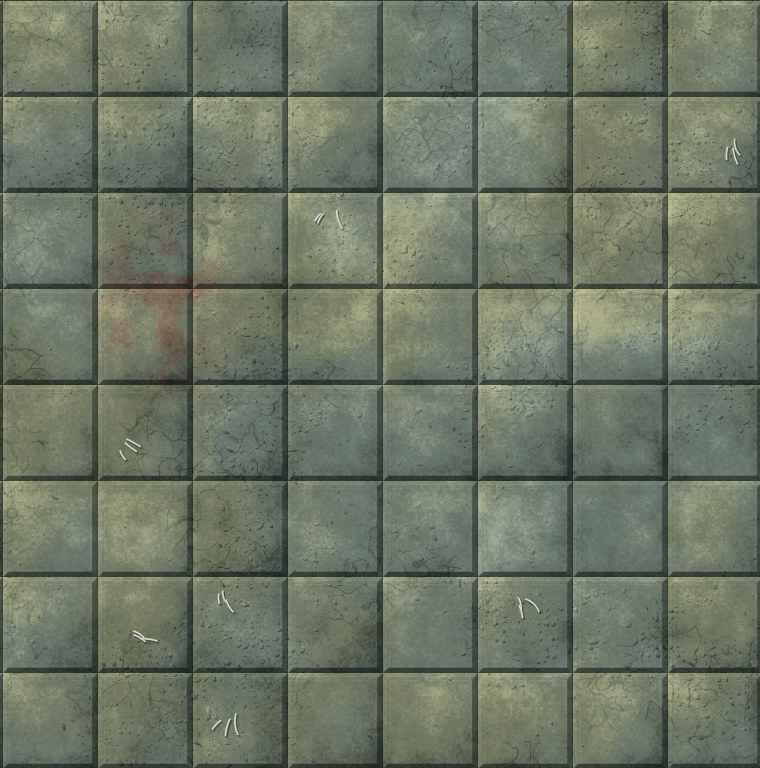
Write a Shadertoy shader that draws this texture.

```glsl
const float TILES = 8.0;
const vec3 SHADE = vec3(0.24, 0.275, 0.245);
const vec3 STONE = vec3(0.43, 0.468, 0.42);
const vec3 LIGHT = vec3(0.655, 0.68, 0.595);
const vec3 MOSS = vec3(1.03, 1.01, 0.89);
const vec3 SLATE = vec3(0.94, 0.99, 1.01);
const vec3 RUST = vec3(0.5, 0.35, 0.29);
const vec3 CHALK = vec3(0.84, 0.86, 0.81);

float hash(vec2 p) {
    vec3 q = fract(p.xyx * vec3(0.1031, 0.1030, 0.0973));
    q += dot(q, q.yzx + 33.33);
    return fract((q.x + q.y) * q.z);
}

vec2 hash2(vec2 p) {
    return vec2(hash(p + 17.3), hash(p + 71.9));
}

float noise(vec2 p) {
    vec2 i = floor(p), f = fract(p);
    f = f * f * (3.0 - 2.0 * f);
    return mix(mix(hash(i), hash(i + vec2(1, 0)), f.x),
               mix(hash(i + vec2(0, 1)), hash(i + 1.0), f.x), f.y);
}

float fbm(vec2 p) {
    float sum = 0.0, amp = 0.533;
    for (int i = 0; i < 4; i++) {
        sum += amp * noise(p);
        p = mat2(1.6, 1.2, -1.2, 1.6) * p + 9.7;
        amp *= 0.5;
    }
    return sum;
}

// Signed relief of small chips: pale upper-left rim, dark lower-right crescent
float chips(vec2 p, float density) {
    vec2 cell = floor(p), rnd = hash2(cell);
    vec2 d = fract(p) - 0.5 - 0.35 * (rnd - 0.5);
    float a = 6.28 * hash(cell + 8.3), radius = mix(0.15, 0.38, rnd.x);
    vec2 axis = vec2(cos(a), sin(a));
    float r = length(d + 0.45 * axis * dot(d, axis)) / radius;
    float body = smoothstep(1.25, 0.85, r);
    float rim = body * smoothstep(0.15, 0.9, r);
    float facing = dot(d / (length(d) + 0.02), vec2(-0.6, 0.8));
    return (rim * (facing - 0.3) - 0.15 * body) * step(hash(cell + 5.1), density);
}

// Gap between the two nearest cell points: zero along a crack
float crackGap(vec2 p) {
    vec2 cell = floor(p);
    float near = 9.0, next = 9.0;
    for (int k = 0; k < 9; k++) {
        vec2 c = cell + vec2(k % 3 - 1, k / 3 - 1);
        float d = length(c + hash2(c) - p);
        next = min(next, max(near, d));
        near = min(near, d);
    }
    return next - near;
}

// Distance to the nearest of three short bent scratches
float scratches(vec2 f, vec2 id) {
    float dist = 9.0;
    for (int i = 0; i < 3; i++) {
        vec2 rnd = hash2(id + float(i) * 13.7);
        float a = 6.28 * hash(id) + 1.3 * rnd.x;
        vec2 q = f - 0.3 - 0.4 * hash2(id + 3.0) - 0.3 * (rnd - 0.5);
        q = mat2(cos(a), -sin(a), sin(a), cos(a)) * q;
        q.y += (rnd.y - 0.4) * 5.0 * q.x * q.x;
        q.x = max(abs(q.x) - mix(0.04, 0.11, rnd.x), 0.0);
        dist = min(dist, length(q));
    }
    return dist;
}

// Coverage of one mitred bevel; side is the distance to its nearest neighbour edge
float bevel(float edge, float side, float width, float aa) {
    return smoothstep(width + aa, width - aa, edge) * smoothstep(-aa, aa, side - edge);
}

void mainImage(out vec4 fragColor, in vec2 fragCoord) {
    vec2 uv = fragCoord / iResolution.xy;
    vec2 p = uv * TILES;
    vec2 grid = p + vec2(-0.028, 0.015);
    vec2 id = floor(grid), f = fract(grid), g = 1.0 - f;
    float aa = 0.7 * TILES / iResolution.y;
    float edge = min(min(f.x, f.y), min(g.x, g.y));

    // Stone tone: lit upper-left corner, soft border, mottling
    float cloud = fbm(p * 1.3 + 4.0), mottle = fbm(p * 5.0 + 20.0);
    float tone = 0.55 + 0.24 * (f.y - f.x) + 0.15 * (hash(id + 2.0) - 0.5);
    tone += 0.6 * (cloud - 0.5) + 0.38 * (mottle - 0.5);
    tone += 0.14 * exp(-9.0 * dot(uv - vec2(0.7, 0.6), uv - vec2(0.7, 0.6)));
    tone -= 0.12 * smoothstep(0.22, 0.04, edge);
    tone += 0.15 * (noise(p * 34.0) - 0.5) + 0.13 * (hash(floor(p * 64.0)) - 0.5);

    // Chips and cracks gather in worn patches
    vec2 warp = vec2(noise(p * 6.0), noise(p * 6.0 + 40.0));
    float wear = fbm(p * 0.75 + 12.0) + 0.1 * (uv.x - 0.5);
    float density = 0.015 + 0.6 * smoothstep(0.46, 0.66, wear) * smoothstep(0.3, 0.6, mottle);
    tone += 0.42 * chips(p * 12.0 + 1.2 * warp, density);
    tone += 0.3 * chips(p * 18.0 + 1.5 * warp + 50.0, 0.7 * density);
    float crackArea = smoothstep(0.53, 0.64, fbm(p * 0.9 + 31.0));
    float gap = crackGap(p * 4.0 + 0.9 * warp + 0.5 * mottle);
    tone -= 0.24 * crackArea * smoothstep(0.08, 0.01, gap);

    vec3 color = mix(SHADE, STONE, smoothstep(-0.1, 0.52, tone));
    color = mix(color, LIGHT, smoothstep(0.45, 1.05, tone));
    float warmth = fbm(p * 0.8 + 60.0) + 0.25 * (f.y - f.x);
    color *= mix(SLATE, MOSS, smoothstep(0.25, 0.8, warmth));

    // Rusty stain
    vec2 s = (uv - vec2(0.215, 0.6)) * vec2(1.0, 0.75);
    float stain = smoothstep(0.12, 0.03, length(s)) * smoothstep(0.35, 0.65, fbm(p * 4.0 + 8.0));
    color = mix(color, RUST * (0.5 + 0.9 * tone), 0.6 * stain);

    // Bevels: dark below and right, pale above and left
    float sideX = min(f.x, g.x), sideY = min(f.y, g.y);
    color *= 1.0 - 0.44 * bevel(f.y, sideX, 0.06, aa);
    color *= 1.0 - 0.32 * bevel(g.x, sideY, 0.058, aa);
    color *= 1.0 + 0.11 * bevel(g.y, sideX, 0.045, aa);
    color *= 1.0 + 0.08 * bevel(f.x, sideY, 0.045, aa);
    color *= 1.0 + 0.06 * smoothstep(0.018, 0.0, abs(edge - 0.072));
    color *= 1.0 - 0.16 * smoothstep(0.018, 0.0, min(f.y, g.x));

    // Pale scratches with a thin shadow on a few tiles
    float marked = step(0.89, hash(id + 41.0));
    float shadow = scratches(f + vec2(-0.012, 0.015), id);
    color *= 1.0 - 0.35 * marked * smoothstep(0.022, 0.005, shadow);
    color = mix(color, CHALK, marked * smoothstep(0.009 + aa, 0.009 - aa, scratches(f, id)));

    fragColor = vec4(clamp(color, 0.0, 1.0), 1.0);
}
```
